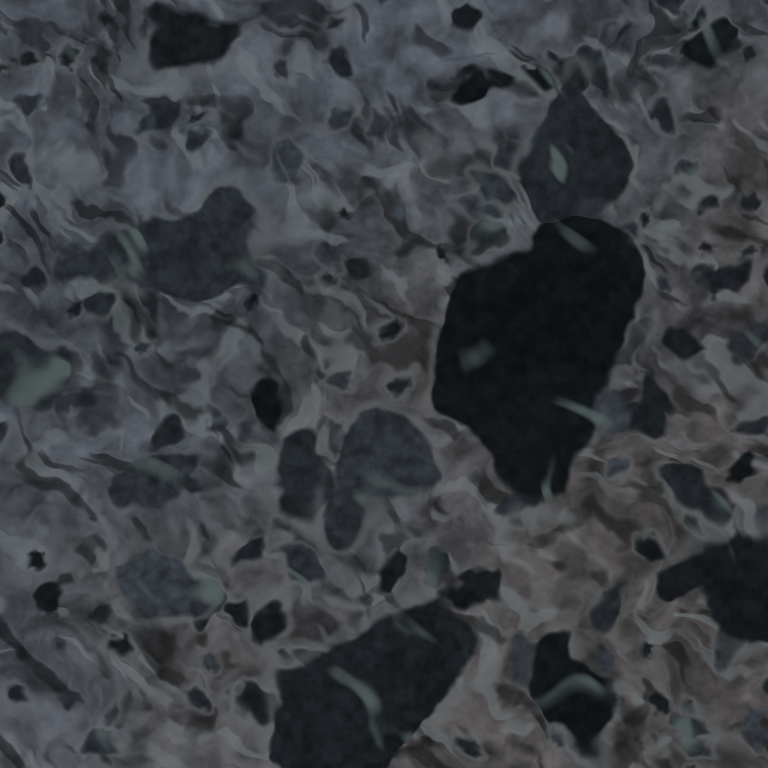
This texture is drawn by a Shadertoy shader. Its source:

```glsl
// Dark breccia stone: black and slate clasts with pale rims in a mottled grey matrix.

const vec3 COOL_TINT  = vec3(0.94, 1.00, 1.10);
const vec3 WARM_TINT  = vec3(1.03, 1.00, 1.01);
const vec3 PALE_FLECK = vec3(0.43, 0.46, 0.47);
const vec3 RIM_GREY   = vec3(0.35, 0.37, 0.38);
const vec3 BLACK_CLAST = vec3(0.065, 0.078, 0.088);
const vec3 SLATE_CLAST = vec3(0.205, 0.225, 0.250);
const float MATRIX_LEVEL = 0.278;
const float EDGE_SOFTNESS = 0.005;
const int BOULDER_COUNT = 9;
const float BOULDER_RADIUS = 0.165;
const vec2 BOULDER_START = vec2(0.72, 0.53);
const vec2 BOULDER_STEP = vec2(0.7549, 0.5698);

float hash(vec2 p) {
    vec3 q = fract(vec3(p.xyx) * 0.1031);
    q += dot(q, q.yzx + 33.33);
    return fract((q.x + q.y) * q.z);
}

float noise(vec2 p) {
    vec2 i = floor(p), f = fract(p);
    f = f * f * f * (f * (f * 6.0 - 15.0) + 10.0);
    return mix(mix(hash(i), hash(i + vec2(1, 0)), f.x),
               mix(hash(i + vec2(0, 1)), hash(i + vec2(1, 1)), f.x), f.y);
}

float fbm(vec2 p) {
    float sum = 0.0, amp = 0.533;
    for (int i = 0; i < 4; i++) {
        sum += amp * noise(p);
        p = mat2(1.6, 1.2, -1.2, 1.6) * p + 17.3;
        amp *= 0.5;
    }
    return sum;
}

mat2 rotation(float a) {
    return mat2(cos(a), sin(a), -sin(a), cos(a));
}

// Signed distance to a lumpy, stretched pebble with one broken side
float clastDistance(vec2 q, float radius, float seed) {
    q = rotation(seed * 6.283) * q;
    float lump = (noise(q * 1.5 / radius + seed * 91.0) - 0.5) * radius * 0.75;
    float body = length(q * vec2(0.82, 1.2)) - radius + lump;
    float brokenSide = dot(q, vec2(0.6, 0.8)) - radius * 0.55 + lump * 0.4;
    return max(body, brokenSide);
}

// Nearest clast of a jittered grid: distance and seed
vec2 scatteredClasts(vec2 p, float cells, float share) {
    vec2 nearest = vec2(1.0, 0.0);
    vec2 home = floor(p * cells);
    for (int y = -1; y <= 1; y++)
    for (int x = -1; x <= 1; x++) {
        vec2 cell = home + vec2(x, y);
        float seed = hash(cell + cells * 7.1);
        if (hash(cell + 51.7) > share) continue;
        vec2 jitter = vec2(hash(cell + 3.3), hash(cell + 8.9));
        float radius = mix(0.14, 0.46, seed * seed) / cells;
        float d = clastDistance(p - (cell + 0.2 + 0.6 * jitter) / cells, radius, fract(seed * 13.7));
        if (d < nearest.x) nearest = vec2(d, fract(seed * 37.0));
    }
    return nearest;
}

// A few large clasts on a low-discrepancy sequence, shrinking in turn
vec2 boulders(vec2 p) {
    vec2 nearest = vec2(1.0, 0.0);
    for (int i = 0; i < BOULDER_COUNT; i++) {
        float n = float(i);
        vec2 centre = fract(BOULDER_START + n * BOULDER_STEP);
        float d = clastDistance(p - centre, BOULDER_RADIUS * inversesqrt(n + 1.0), fract(0.21 + n * 0.618));
        if (d < nearest.x) nearest = vec2(d, fract(n * 0.382) * 0.75);
    }
    return nearest;
}

// Soft pale slivers whose direction drifts over the stone
float flecks(vec2 p, float scale, float threshold) {
    vec2 bend = vec2(noise(p * 9.0), noise(p * 9.0 + 40.0)) * 0.09;
    vec2 q = rotation(0.7) * (p + bend) * scale * vec2(0.55, 1.3);
    return smoothstep(threshold, threshold + 0.22, noise(q) * 0.75 + noise(q * 2.1 + 9.0) * 0.25);
}

// Pale broken rim first, then the clast body
void layClast(inout vec3 col, vec2 p, vec2 clast, float rimWidth, float grain) {
    float rim = exp(-pow((clast.x - rimWidth) / rimWidth, 2.0));
    col = mix(col, RIM_GREY, rim * smoothstep(0.3, 0.7, noise(p * 13.0 + 5.0)) * 0.6);
    vec3 body = mix(BLACK_CLAST, SLATE_CLAST, clast.y);
    body *= 0.8 + 0.4 * fbm(p * 7.0 + 60.0) + grain * 0.7;
    body = mix(body, PALE_FLECK * vec3(0.82, 0.88, 0.84), flecks(p + 4.0, 24.0, 0.69) * 0.75);
    col = mix(col, body, smoothstep(EDGE_SOFTNESS, -EDGE_SOFTNESS, clast.x));
}

void mainImage(out vec4 fragColor, in vec2 fragCoord) {
    vec2 p = fragCoord / min(iResolution.x, iResolution.y);
    vec2 warp = vec2(fbm(p * 11.0), fbm(p * 11.0 + 31.0)) - 0.5;
    vec2 w = p + warp * 0.07;
    float grain = fbm(p * 75.0 + 12.0) - 0.5;

    // Mottled matrix, bluish at upper left and brownish at lower right
    float level = MATRIX_LEVEL + (fbm(p * 5.0 + 2.0) - 0.5) * 0.14
                + (fbm(w * 27.0) - 0.5) * 0.27 + grain * 0.08;
    float warmth = smoothstep(-0.45, 0.55, p.x - p.y + (fbm(p * 4.0 + 77.0) - 0.5) * 0.9);
    vec3 col = level * mix(COOL_TINT, WARM_TINT, warmth);

    // Wandering veins, pale slivers and dark pits
    float vein = smoothstep(0.035, 0.0, abs(fbm(w * 6.0 + 20.0) - 0.5));
    col = mix(col, RIM_GREY, vein * 0.35);
    col = mix(col, PALE_FLECK, flecks(w, 40.0, 0.58) * 0.55);
    col *= 1.0 - 0.42 * flecks(w + 7.0, 34.0, 0.60);

    // Clasts from small to large
    layClast(col, p, scatteredClasts(p + warp * 0.03, 17.0, 0.42), 0.005, grain);
    layClast(col, p, scatteredClasts(p + warp * 0.04, 7.0, 0.42), 0.007, grain);
    layClast(col, p, boulders(p + warp * 0.05), 0.010, grain);

    fragColor = vec4(clamp(col, 0.0, 1.0), 1.0);
}
```
